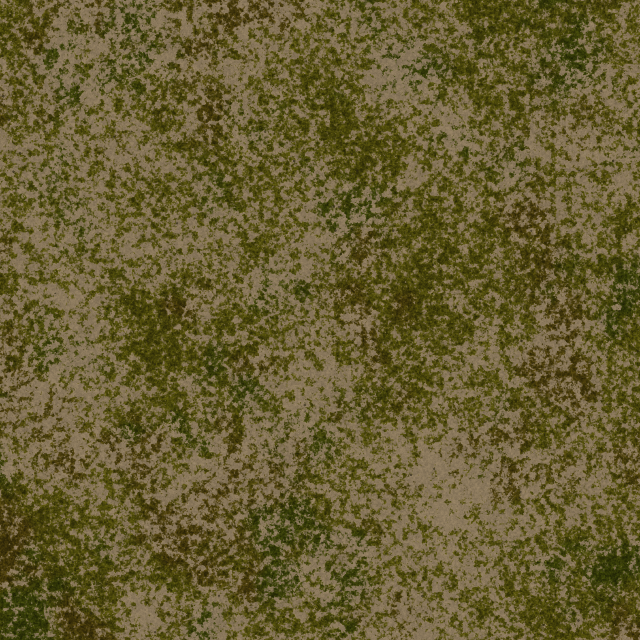
This texture is drawn by a Shadertoy shader. Its source:

```glsl
#define SOIL vec3(0.540, 0.470, 0.360)
#define MOSS_OLIVE vec3(0.310, 0.295, 0.045)
#define MOSS_GREEN vec3(0.225, 0.250, 0.035)
#define MOSS_BROWN vec3(0.285, 0.235, 0.045)
#define PATCH_SCALE 8.0
#define CRUMB_SCALE 125.0
#define GRAIN_SCALE 340.0
#define PEBBLE_SCALE 110.0
#define PATCH_WEIGHT 0.85
#define CRUMB_WEIGHT 1.5
#define EDGE_SOFTNESS 0.21
#define MOSS_LEVEL 0.02

float hash(vec2 p) {
    vec3 q = fract(p.xyx * 0.1031);
    q += dot(q, q.yzx + 33.33);
    return fract((q.x + q.y) * q.z);
}

float valueNoise(vec2 p) {
    vec2 cell = floor(p), f = fract(p);
    f = f * f * (3.0 - 2.0 * f);
    float low = mix(hash(cell), hash(cell + vec2(1, 0)), f.x);
    float high = mix(hash(cell + vec2(0, 1)), hash(cell + vec2(1, 1)), f.x);
    return mix(low, high, f.y);
}

// Layered noise centred on zero; gain sets how rough it is
float fbm(vec2 p, int octaves, float gain) {
    const mat2 turn = mat2(1.6, 1.2, -1.2, 1.6);
    float sum = 0.0, total = 0.0, amplitude = 1.0;
    for (int i = 0; i < octaves; i++) {
        sum += amplitude * valueNoise(p);
        total += amplitude;
        amplitude *= gain;
        p = turn * p + 17.3;
    }
    return sum / total - 0.5;
}

// Sparse round specks: x is coverage, y is a random tone
vec2 pebbles(vec2 p) {
    vec2 cell = floor(p);
    float tone = hash(cell + 41.0);
    vec2 centre = 0.3 + 0.4 * vec2(hash(cell + 7.0), hash(cell + 19.0));
    float radius = mix(0.08, 0.22, hash(cell + 63.0));
    float disc = 1.0 - smoothstep(radius - 0.08, radius + 0.08, length(p - cell - centre));
    return vec2(disc * step(0.96, hash(cell + 85.0)), tone);
}

void mainImage(out vec4 fragColor, in vec2 fragCoord) {
    vec2 uv = fragCoord / iResolution.y;

    // Ragged moss cover: broad patches broken up by crumbs
    vec2 warp = vec2(fbm(uv * 22.0 + 3.0, 2, 0.5), fbm(uv * 22.0 + 51.0, 2, 0.5));
    float patches = fbm((uv + 0.04 * warp) * PATCH_SCALE + 11.0, 4, 0.65);
    float crumbs = fbm(uv * CRUMB_SCALE + 29.0, 3, 0.8);
    float cover = PATCH_WEIGHT * patches + CRUMB_WEIGHT * crumbs + MOSS_LEVEL;
    float moss = smoothstep(-EDGE_SOFTNESS, EDGE_SOFTNESS, cover);

    // Moss drifts between olive, green and brown
    float green = smoothstep(0.0, 0.22, fbm(uv * 9.0 + 71.0, 4, 0.65));
    float brown = smoothstep(0.02, 0.24, fbm(uv * 7.0 + 97.0, 4, 0.65));
    vec3 mossColor = mix(mix(MOSS_OLIVE, MOSS_BROWN, brown), MOSS_GREEN, green);

    // Fine grain, stronger in the moss, with shade where it is thick
    float grain = fbm(uv * GRAIN_SCALE + 5.0, 2, 0.8);
    mossColor *= 1.0 + 0.6 * grain - 0.25 * smoothstep(0.15, 0.5, cover);
    vec3 soilColor = SOIL * (1.0 + 0.24 * grain + 0.08 * fbm(uv * 30.0 + 13.0, 3, 0.6));
    vec3 color = mix(soilColor, mossColor, moss);

    // Pale and dark pebbles
    vec2 pebble = pebbles(uv * PEBBLE_SCALE);
    vec3 pebbleColor = mix(vec3(0.16, 0.14, 0.07), vec3(0.62, 0.55, 0.43), step(0.4, pebble.y));
    color = mix(color, pebbleColor, 0.6 * pebble.x);

    fragColor = vec4(color, 1.0);
}
```
